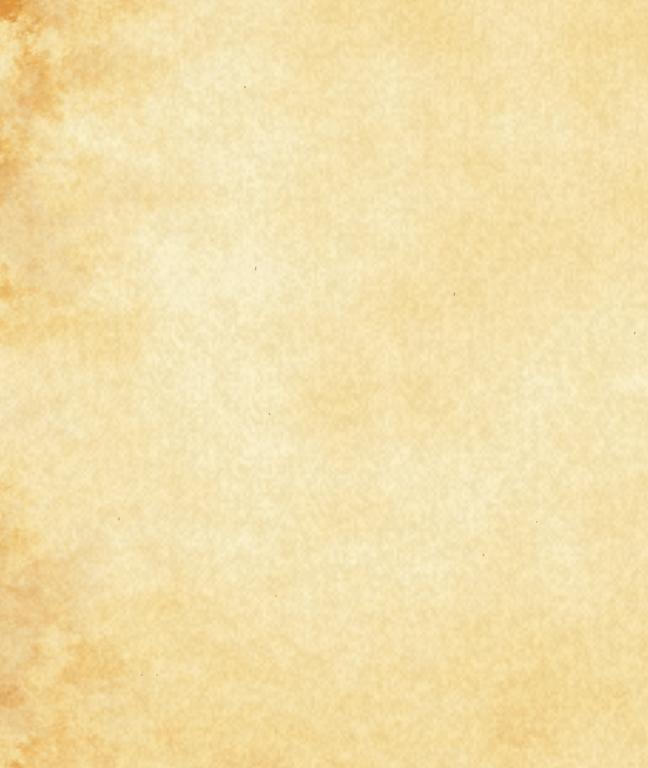
A Shadertoy shader for this texture:

```glsl
// Aged parchment: pale cream paper, ochre staining towards the left and bottom edges.
// Layered value noise drives an age tone, which a colour ramp turns into paper hues;
// fine fibre grain and a few dark flecks finish the surface.

#define BASE_AGE 0.15
#define LEFT_AGE 0.46
#define BOTTOM_AGE 0.30
#define CLOUD_SCALE 5.5
#define CLOUD_AMOUNT 0.85
#define MOTTLE_SCALE 22.0
#define MOTTLE_AMOUNT 0.62
#define STAIN_AMOUNT 0.34
#define GRAIN_SCALE 270.0
#define GRAIN_AMOUNT 0.24
#define GRAIN_SHADE 0.050
#define FLECK_COUNT 12

const vec3 CREAM = vec3(0.963, 0.912, 0.742);
const vec3 STRAW = vec3(0.952, 0.850, 0.595);
const vec3 OCHRE = vec3(0.922, 0.745, 0.430);
const vec3 RUST  = vec3(0.865, 0.590, 0.255);
const vec3 MAUVE = vec3(0.885, 0.750, 0.565);
const vec3 FLECK = vec3(0.650, 0.480, 0.230);

float hash(vec2 p) {
    return fract(sin(dot(p, vec2(127.1, 311.7))) * 43758.5453);
}

float noise(vec2 p) {
    vec2 i = floor(p), f = fract(p);
    f = f * f * (3.0 - 2.0 * f);
    float low = mix(hash(i), hash(i + vec2(1, 0)), f.x);
    float high = mix(hash(i + vec2(0, 1)), hash(i + vec2(1, 1)), f.x);
    return mix(low, high, f.y);
}

// Octave noise; roughness is the weight kept from one octave to the next
float fbm(vec2 p, float roughness) {
    float sum = 0.0, total = 0.0, weight = 1.0;
    for (int i = 0; i < 5; i++) {
        sum += weight * noise(p);
        total += weight;
        p = mat2(1.6, 1.2, -1.2, 1.6) * p + 7.3;
        weight *= roughness;
    }
    return sum / total;
}

float segmentDistance(vec2 p, vec2 halfAxis) {
    float along = clamp(dot(p, halfAxis) / dot(halfAxis, halfAxis), -1.0, 1.0);
    return length(p - halfAxis * along);
}

vec3 paperRamp(float age) {
    vec3 color = mix(CREAM, STRAW, clamp(age / 0.5, -0.2, 1.0));
    color = mix(color, OCHRE, clamp((age - 0.5) / 0.5, 0.0, 1.0));
    return mix(color, RUST, clamp((age - 1.0) / 0.6, 0.0, 1.0));
}

// Small dark fibres and specks at hashed places
float flecks(vec2 p, float aspect, float pixel) {
    float cover = 0.0;
    for (int i = 0; i < FLECK_COUNT; i++) {
        vec2 seed = vec2(float(i), 3.7);
        vec2 center = vec2(hash(seed) * aspect, hash(seed + 11.0));
        float angle = 1.2 + 1.4 * (hash(seed + 23.0) - 0.5);
        float size = mix(0.0004, 0.0036, pow(hash(seed + 37.0), 4.0));
        float d = segmentDistance(p - center, size * vec2(cos(angle), sin(angle)));
        float mark = 1.0 - smoothstep(0.0, 0.0006 + pixel, d);
        cover = max(cover, mark * mix(0.15, 0.65, hash(seed + 51.0)));
    }
    return cover;
}

void mainImage(out vec4 fragColor, in vec2 fragCoord) {
    vec2 uv = fragCoord / iResolution.xy;
    vec2 p = fragCoord / iResolution.y;
    float aspect = iResolution.x / iResolution.y;

    // Noise layers from broad clouds to ragged stains
    float cloud = fbm(p * CLOUD_SCALE + 2.4, 0.52);
    float mottle = fbm(p * MOTTLE_SCALE * vec2(0.9, 1.1) + 13.0, 0.72);
    float ragged = fbm(p * vec2(17.0, 23.0) + 71.0, 0.70);

    // Ageing of the margins, with a cleaner stretch on the left
    float cleanBand = smoothstep(0.17, 0.04, abs(uv.y - 0.45));
    float left = exp(-uv.x / 0.13) * (1.0 - 0.65 * cleanBand);
    float bottom = smoothstep(0.42, 0.0, uv.y + 0.35 * (cloud - 0.5));
    float corner = exp(-length(vec2(uv.x, 1.0 - uv.y) / vec2(0.16, 0.12)));
    float age = BASE_AGE + LEFT_AGE * left + BOTTOM_AGE * bottom;
    age += 0.06 * smoothstep(0.85, 1.0, uv.x) + 0.10 * smoothstep(0.86, 1.0, uv.y);
    age += CLOUD_AMOUNT * (cloud - 0.5) * (1.0 + 0.4 * left);
    age += MOTTLE_AMOUNT * (mottle - 0.5) * (0.55 + 1.2 * left + 0.3 * bottom);

    // Ragged stains gather in the worn areas
    float wear = clamp(1.3 * left + 0.2 * bottom + 0.5 * corner, 0.0, 1.3);
    age += STAIN_AMOUNT * wear * (smoothstep(0.46, 0.62, ragged) - 0.35);
    age += 0.50 * corner * smoothstep(0.42, 0.56, mottle);

    // Paper grain: fine tooth over slightly longer fibres
    vec2 fibre = p * GRAIN_SCALE * vec2(1.0, 0.8);
    float tooth = noise(fibre) - 0.5;
    float strand = noise(mat2(0.8, 0.6, -0.6, 0.8) * fibre * 0.48 + 19.0) - 0.5;
    float grain = 0.65 * tooth + 0.45 * strand;
    age += GRAIN_AMOUNT * grain;

    vec3 color = paperRamp(age);
    float faded = smoothstep(0.46, 0.66, fbm(p * 13.0 + 91.0, 0.62));
    color = mix(color, MAUVE, 0.45 * faded * min(left * 1.2, 0.7));
    color *= 1.0 - GRAIN_SHADE * grain;
    color = mix(color, FLECK, flecks(p, aspect, 1.0 / iResolution.y));
    fragColor = vec4(color, 1.0);
}
```
